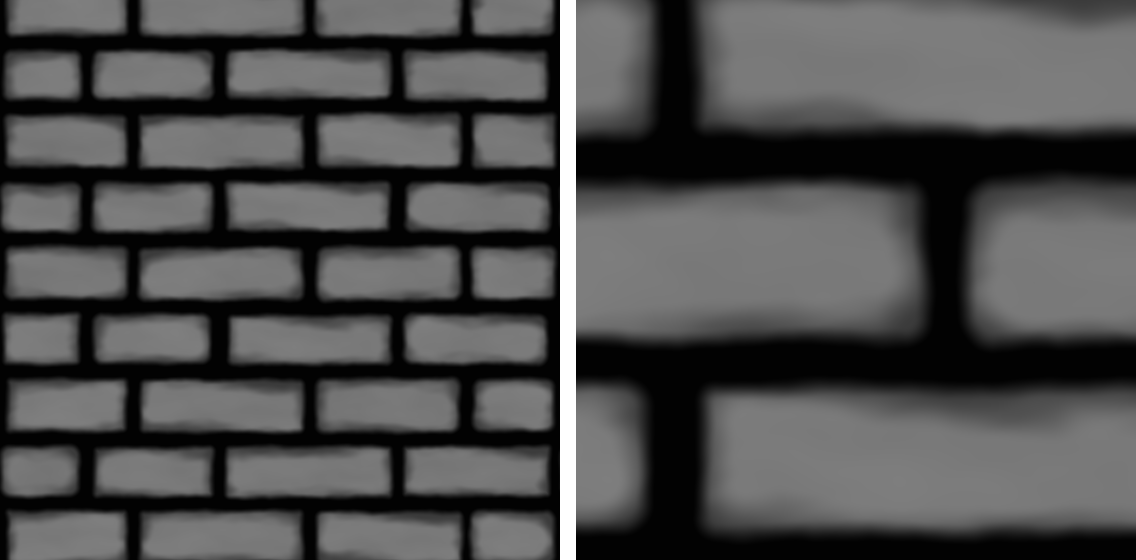
Left: the whole. Right: its middle third, enlarged.
A Shadertoy shader for this texture map:

```glsl
// Soft grey brick wall: nine staggered courses, four uneven bricks in each.
// Each brick is a dim rounded box with a brighter, tilted, smeared face inside;
// layered sines bend the edges and a hash varies gaps, rounding and tone.

const float COURSE_HEIGHT = 0.1178;
const float TOP_JOINT = 0.9245;
const vec4 EVEN_JOINTS = vec4(0.001, 0.238, 0.554, 0.833);
const vec4 ODD_JOINTS = vec4(-0.008, 0.155, 0.392, 0.710);

float hash(vec2 p) {
    vec3 q = fract(vec3(p.xyx) * 0.1031);
    q += dot(q, q.yzx + 33.33);
    return fract((q.x + q.y) * q.z);
}

// Smooth irregular smears, roughly -1 to 1
float layeredSines(vec2 p, float seed) {
    float sum = 0.0;
    float weight = 0.55;
    for (int i = 0; i < 4; i++) {
        sum += weight * sin(p.x + seed + 1.6 * sin(p.y + seed * 1.7));
        p = mat2(0.8, 0.6, -0.6, 0.8) * p * 1.7;
        seed += 2.3;
        weight *= 0.55;
    }
    return sum;
}

float roundedBox(vec2 p, vec2 halfSize, float radius) {
    vec2 q = abs(p) - halfSize + radius;
    return length(max(q, 0.0)) + min(max(q.x, q.y), 0.0) - radius;
}

vec2 rotate(vec2 p, float angle) {
    float c = cos(angle), s = sin(angle);
    return vec2(c * p.x - s * p.y, s * p.x + c * p.y);
}

// Half width of an upright joint; odd courses are set wider apart
float jointGap(float joint, float course, float odd) {
    float wear = hash(vec2(mod(joint, 4.0) + 3.0, course * 5.0 + 11.0));
    return mix(0.003, 0.009, wear) + 0.003 * odd;
}

float brickTone(vec2 p, vec2 halfSize, vec2 id) {
    float seed = 40.0 * hash(id + 7.0);
    float shape = hash(id + 19.0);
    float tilt = 0.14 * (hash(id + 31.0) - 0.5);

    // Dim body with a slightly worn outline
    float wobble = layeredSines(p * 42.0, seed);
    float body = roundedBox(p, halfSize, mix(0.008, 0.022, shape)) + 0.0022 * wobble;
    float bodyMask = smoothstep(0.003, -0.012, body);

    // Brighter face, smeared mostly along the brick
    float smear = layeredSines(p * vec2(20.0, 48.0), seed + 5.0);
    vec2 facePoint = rotate(p + vec2(0.0, 0.003), tilt);
    float face = roundedBox(facePoint, halfSize, mix(0.025, 0.044, shape));
    face += 0.008 * smear;
    float faceMask = smoothstep(0.003, -0.027, face);

    float peak = 0.475 + 0.02 * (hash(id + 43.0) - 0.5) - 0.014 * smear;
    return bodyMask * mix(0.23, peak, faceMask);
}

float wallTone(vec2 uv) {
    // Course, counted from the top
    float down = (TOP_JOINT - uv.y) / COURSE_HEIGHT;
    float course = floor(down) + 1.0;
    float odd = mod(course, 2.0);

    // Brick between two neighbouring upright joints
    vec4 joints = odd > 0.5 ? ODD_JOINTS : EVEN_JOINTS;
    float x = fract(uv.x - joints.x) + joints.x;
    float left = joints.x, right = joints.y, column = 0.0;
    for (int i = 1; i < 4; i++) {
        if (x >= joints[i]) {
            left = joints[i];
            right = i < 3 ? joints[i + 1] : joints.x + 1.0;
            column = float(i);
        }
    }

    // Inset the brick by its own joint widths
    vec2 id = vec2(column, course);
    left += jointGap(column, course, odd);
    right -= jointGap(column + 1.0, course, odd);
    float lift = 0.004 * (hash(id + 57.0) - 0.5);
    float bedGap = 0.0065 + 0.003 * odd + 0.003 * hash(id + 71.0);
    vec2 halfSize = vec2(0.5 * (right - left), 0.5 * COURSE_HEIGHT - bedGap);
    float y = (0.5 - fract(down)) * COURSE_HEIGHT - lift;
    vec2 p = vec2(x - 0.5 * (left + right), y);
    return brickTone(p, halfSize, id);
}

void mainImage(out vec4 fragColor, in vec2 fragCoord) {
    vec2 uv = fragCoord / iResolution.xy;
    float mortar = 0.008;
    fragColor = vec4(vec3(max(wallTone(uv), mortar)), 1.0);
}
```
